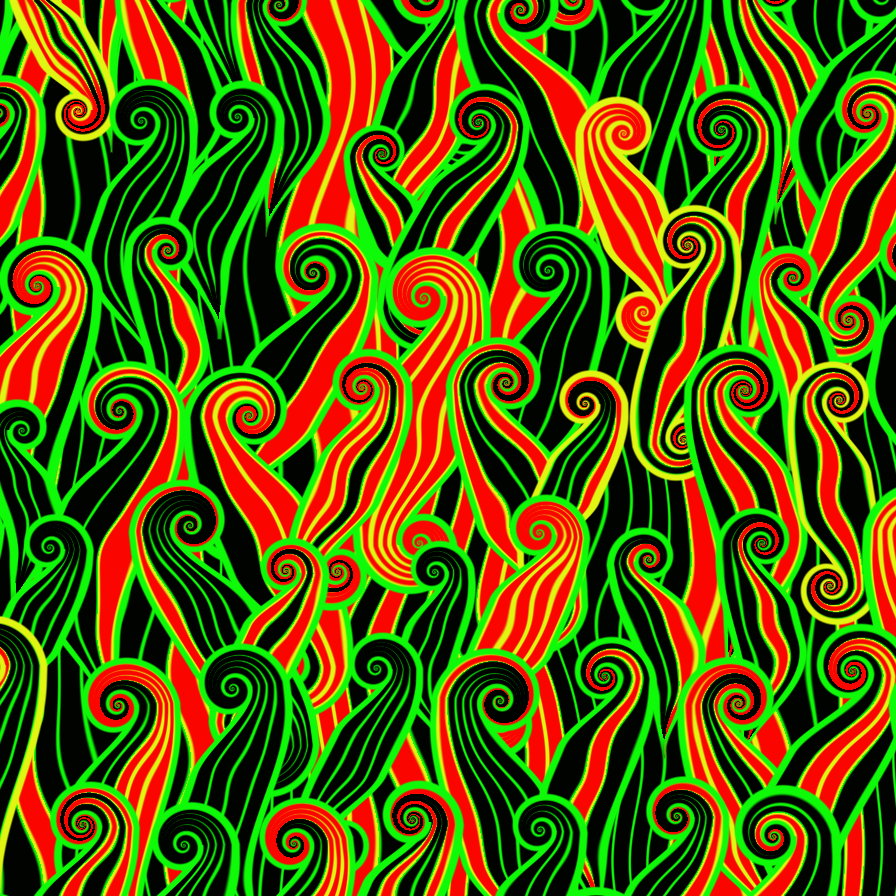
Write a Shadertoy shader that draws this pattern.

```glsl
const vec3 BLACK = vec3(0.0, 0.01, 0.0);
const vec3 GREEN = vec3(0.06, 0.98, 0.03);
const vec3 RED = vec3(0.98, 0.02, 0.0);
const vec3 YELLOW = vec3(0.88, 0.96, 0.07);

const float TAU = 6.2831853;
const float SOFT = 0.0014;            // edge softness
const float SHRINK = 0.29;            // curl radius ratio per turn
const float PIVOT = 2.0;              // depth where a double curl turns over
const float BODY_WIDTH = 1.6;
const vec2 CELL = vec2(0.135, 0.155); // spacing of the locks

// A lock of strands: signed distance, position across it and its width
struct Lock { float dist; float across; float width; };

float hash(vec2 p) {
    p = fract(p * vec2(0.1031, 0.1130));
    p += dot(p, p.yx + 33.33);
    return fract((p.x + p.y) * p.x * 17.13);
}

vec2 gradient(vec2 cell) {
    float angle = TAU * hash(cell + 71.0);
    return vec2(cos(angle), sin(angle));
}

float gradientNoise(vec2 p) {
    vec2 i = floor(p), f = fract(p), e = vec2(0.0, 1.0);
    vec2 u = f * f * f * (f * (f * 6.0 - 15.0) + 10.0);
    return mix(mix(dot(gradient(i), f), dot(gradient(i + e.yx), f - e.yx), u.x),
               mix(dot(gradient(i + e), f - e), dot(gradient(i + 1.0), f - 1.0), u.x), u.y);
}

float cover(float dist) {
    return 1.0 - smoothstep(-SOFT, SOFT, dist);
}

// Logarithmic spiral band of unit outer radius
Lock curl(vec2 p) {
    float decay = -log(SHRINK);
    float r = max(length(p), 0.004);
    float turn = fract(atan(p.y, p.x) / TAU);
    float outer = r * exp(decay * fract(-log(r) / decay - turn));
    float width = outer * (1.0 - SHRINK);
    return Lock(r - exp(-decay * turn), (outer - r) / width, width);
}

float rightEdge(float depth, float lean) {
    return 1.0 - lean * smoothstep(0.3, 3.7, depth);
}

// Swaying body that hangs from the right side of the curl
Lock body(vec2 p, float lean) {
    float depth = -p.y;
    float width = mix(1.0 - SHRINK, BODY_WIDTH, smoothstep(0.0, 1.5, depth));
    width *= 1.0 - 0.96 * smoothstep(2.2, 5.2, depth);
    float inset = rightEdge(depth, lean) - p.x;
    float dist = max(max(-inset, inset - width), depth - 5.2);
    dist += 0.1 * smoothstep(3.6, 5.2, depth);
    return Lock(depth < 0.0 ? 9.0 : dist, clamp(inset / width, 0.0, 1.0), width);
}

// Parallel strands, filled black or red, with thin lines between them
vec3 strands(float u, float width, float seed, float redShare) {
    bool isRed = hash(vec2(floor(u) + 3.0, seed)) < redShare;
    float edge = (0.5 - abs(fract(u) - 0.5)) * width;
    float taper = smoothstep(0.002, 0.012, width);
    float halfLine = mix(-SOFT, isRed ? 0.0029 : 0.0019, taper);
    return mix(isRed ? RED : BLACK, isRed ? YELLOW : GREEN, cover(edge - halfLine));
}

vec3 paintLock(vec3 under, Lock lock, float size, float wobble, bool flipped, float seed) {
    float outline = mix(0.0032, 0.0062, hash(vec2(seed, 17.0)));
    float mask = cover(lock.dist * size - outline);
    if (mask <= 0.0) return under;
    float width = lock.width * size;
    float t = flipped ? 1.0 - lock.across : lock.across;
    float rim = min(0.0031, 0.13 * width);
    float inner = width - 2.0 * rim;
    float edge = lock.dist > 0.0 ? 0.0 : min(t, 1.0 - t) * width;

    float x = clamp((t * width - rim) / inner, 0.0, 0.999);
    x = clamp(x + x * (1.0 - x) * wobble, 0.0, 0.999);
    float count = 3.0 + floor(2.3 * hash(vec2(seed, 5.0)));
    float redShare = mix(0.05, 0.66, hash(vec2(seed, 9.0)));
    vec3 fill = strands(x * count, inner / count, seed, redShare);
    vec3 rimColor = hash(vec2(seed, 13.0)) < 0.06 ? YELLOW : GREEN;
    return mix(under, mix(fill, rimColor, cover(edge - rim)), mask);
}

// One lock with its head in the given cell, some curled at both ends
vec3 addLock(vec3 under, vec2 uv, vec2 cell, float stagger) {
    float seed = 1.0 + floor(900.0 * hash(cell + 40.0));
    vec2 jitter = vec2(hash(cell + 11.0), hash(cell + 23.0)) - 0.5;
    float size = mix(0.038, 0.074, hash(cell + 57.0));
    float lean = mix(0.6, 1.2, hash(cell + 83.0));
    float tilt = 0.3 * (hash(cell + 97.0) - 0.5);
    vec2 p = (uv - (cell + vec2(0.5 + stagger, 0.5) + 0.4 * jitter) * CELL) / size;
    p = mat2(cos(tilt), -sin(tilt), sin(tilt), cos(tilt)) * p;
    if (hash(cell + 131.0) < 0.4) p.x = -p.x;

    float wobble = 1.1 * gradientNoise(p * 0.7 + seed);
    bool flipped = hash(cell + 151.0) < 0.45 && p.y < -PIVOT;
    if (flipped) p = 2.0 * vec2(rightEdge(PIVOT, lean) - 0.5 * BODY_WIDTH, -PIVOT) - p;
    vec3 color = paintLock(under, body(p, lean), size, wobble, flipped, seed);
    return paintLock(color, curl(p), size, wobble, flipped, seed);
}

void mainImage(out vec4 fragColor, in vec2 fragCoord) {
    vec2 uv = fragCoord / iResolution.y;

    // Wavy strands behind everything
    float wave = uv.x * 36.0 + 2.5 * gradientNoise(uv * vec2(6.0, 5.0));
    vec3 color = strands(wave, 1.0 / 36.0, 7.0, 0.35);

    // Locks from back to front: lower rows overlap higher ones
    float baseRow = floor(uv.y / CELL.y);
    for (int j = 3; j >= -1; j--) {
        float row = baseRow + float(j);
        float stagger = 0.5 * mod(row, 2.0);
        float column = floor(uv.x / CELL.x - stagger);
        for (int i = -1; i <= 1; i++)
            color = addLock(color, uv, vec2(column + float(i), row), stagger);
    }
    fragColor = vec4(color, 1.0);
}
```
